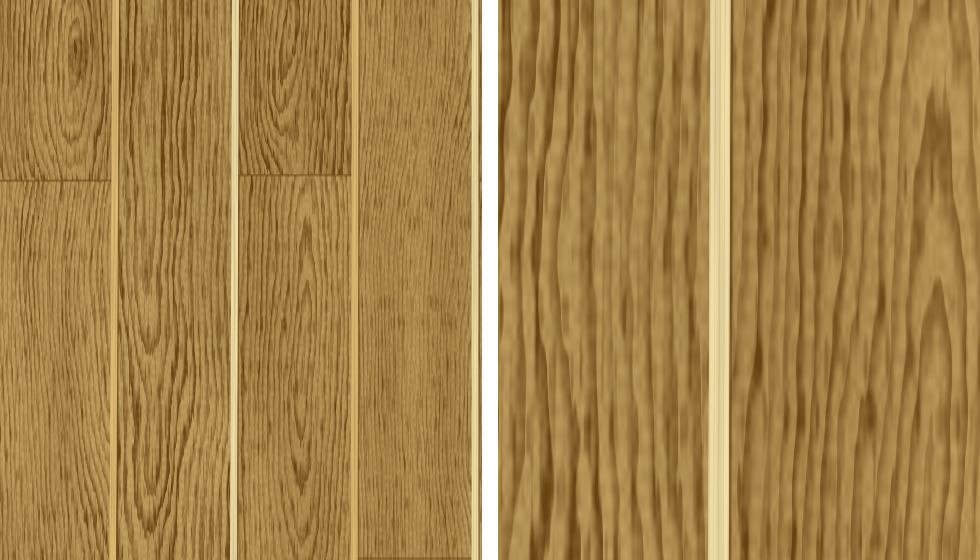
Left, the full canvas; right, a detail of the centre.
Give the GLSL for this texture, as a Shadertoy shader.

```glsl
float hash(vec2 p) {
    return fract(sin(dot(p, vec2(127.1, 311.7))) * 43758.5453);
}

float noise(vec2 p) {
    vec2 i = floor(p), f = fract(p);
    f = f * f * (3.0 - 2.0 * f);
    return mix(mix(hash(i), hash(i + vec2(1, 0)), f.x),
               mix(hash(i + vec2(0, 1)), hash(i + vec2(1, 1)), f.x), f.y);
}

// Per board: heart of the grain (xy), rings per unit width, lengthwise taper
const vec4 boards[6] = vec4[6](
    vec4(0.25, 0.60, 105.0, 0.16),
    vec4(0.31, 0.92, 68.0, 0.07),
    vec4(0.63, 0.42, 90.0, 0.10),
    vec4(1.02, 0.30, 125.0, 0.15),
    vec4(0.158, 1.04, 85.0, 0.24),
    vec4(0.60, 1.12, 88.0, 0.16));

// Lightness of the wood: growth rings, open pores and broad mottling
float woodTone(vec2 p, vec4 board, float seed) {
    vec2 q = p + seed * vec2(7.3, 3.7);
    float pores = noise(q * vec2(330.0, 24.0));
    float fibre = noise(q * vec2(400.0, 110.0));

    // A tapering trunk sliced lengthwise gives nested arches
    vec2 d = p - board.xy;
    d.x += 0.022 * (noise(q * vec2(5.0, 3.5)) - 0.5);
    float depth = d.y * board.w + 0.03 * (noise(q * vec2(14.0, 5.0)) - 0.5);
    float phase = length(vec2(d.x, depth)) * board.z;
    phase += 0.9 * noise(q * vec2(38.0, 7.0)) + 0.35 * pores;

    float saw = fract(phase);
    float ring = smoothstep(0.3, 0.85, saw) * (1.0 - smoothstep(0.88, 1.0, saw));
    ring *= 0.5 + 0.7 * hash(vec2(floor(phase), seed));
    ring *= 0.6 + 0.7 * noise(q * vec2(25.0, 5.0));
    float boldness = mix(0.72, 0.42, smoothstep(65.0, 125.0, board.z));

    float tone = 0.83 - boldness * ring;
    tone -= 0.38 * smoothstep(0.55, 0.95, pores);
    tone += 0.24 * (fibre - 0.5);
    return tone + 0.24 * (noise(q * vec2(16.0, 2.5)) - 0.5);
}

void mainImage(out vec4 fragColor, in vec2 fragCoord) {
    vec2 p = fragCoord / iResolution.x;
    float px = 1.0 / iResolution.x;

    // The inlays lean slightly, most at the left
    p.x -= 0.007 * (1.0 - p.x) * (p.y - 0.6);

    // Column and board, with end joints at staggered heights
    float pitch = 0.2495;
    float column = floor((p.x - 0.237) / pitch) + 1.0;
    int c = int(column) % 4;
    float joint = c == 0 ? 0.787 : c == 2 ? 0.798 : c == 3 ? 0.003 : -1.0;
    int id = c;
    if (p.y > joint && c == 0) id = 4;
    if (p.y > joint && c == 2) id = 5;
    float seed = float(id) + 1.0;

    float tone = woodTone(p, boards[id], seed);

    // Knot in the upper left board
    if (id == 4) {
        vec2 k = (p - boards[4].xy) / vec2(0.015, 0.036);
        float r = length(k) + 0.3 * (noise(p * 90.0) - 0.5);
        tone -= 0.4 * exp(-r * r) + 0.3 * exp(-18.0 * (r - 1.0) * (r - 1.0));
    }

    vec3 darkWood = vec3(0.45, 0.31, 0.11);
    vec3 lightWood = vec3(0.75, 0.62, 0.37);
    vec3 color = mix(darkWood, lightWood, clamp(tone, -0.15, 1.15));
    color *= 1.0 + (hash(vec2(seed, 4.0)) - 0.5) * vec3(0.03, 0.05, 0.09);

    // End joint
    float seam = 1.0 - smoothstep(0.0008, 0.0008 + 1.5 * px, abs(p.y - joint));
    color = mix(color, darkWood, 0.6 * seam);

    // Pale inlays, alternating honey and cream, with fine lengthwise streaks
    float inlay = floor((p.x - 0.237) / pitch + 0.5);
    float x = p.x - 0.237 - inlay * pitch;
    vec3 honey = vec3(0.85, 0.71, 0.43), cream = vec3(0.92, 0.85, 0.63);
    vec3 strip = mix(honey, cream, mod(inlay, 2.0));
    strip *= 0.94 + 0.1 * noise(vec2(p.x * 420.0, p.y * 7.0));
    strip *= 1.0 - 0.07 * smoothstep(0.4, 1.0, cos(x * 1900.0));

    float groove = 1.0 - smoothstep(0.0006, 0.0006 + 1.5 * px, abs(x - 0.0078));
    color = mix(color, darkWood * 0.85, 0.6 * groove);
    float cover = 1.0 - smoothstep(-0.5 * px, 0.5 * px, abs(x) - 0.0071);
    color = mix(color, strip, cover * step(-0.5, inlay));

    fragColor = vec4(color, 1.0);
}
```
